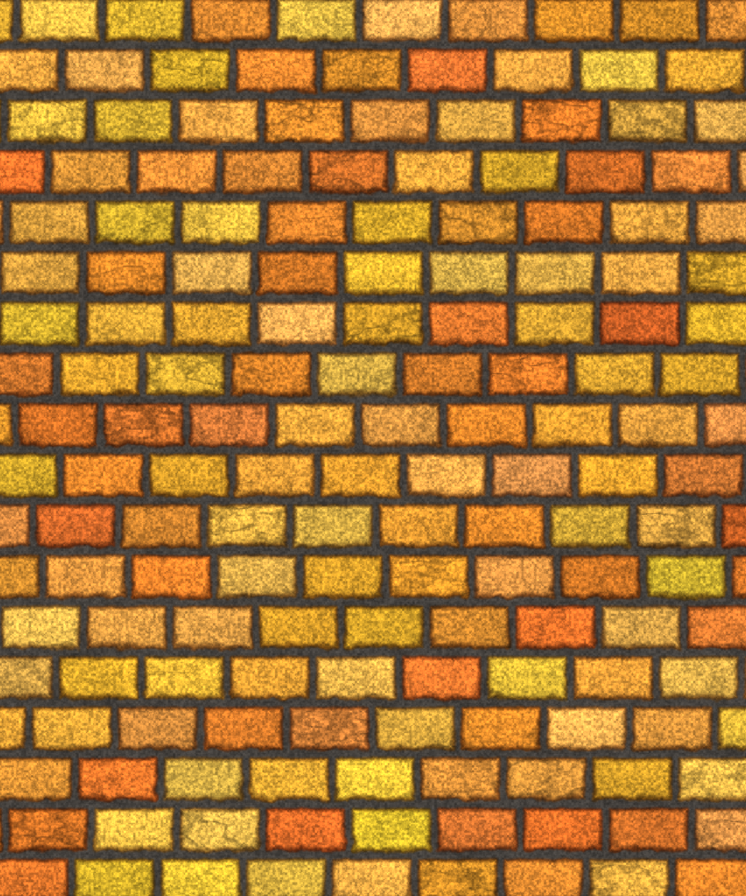
Reproduce this texture procedurally as a Shadertoy shader.

```glsl
// A wall of grainy red, orange and yellow bricks in dark grey mortar.
// Each row slides by a hashed amount; each brick is a noise-chipped rounded box
// with its own hashed tint, soft brown rims, a ragged lower edge and faint creases.

const float ROWS = 17.7;            // brick rows per canvas height
const float BRICK_ASPECT = 1.694;   // brick pitch: width over height
const float BASE_SHIFT = 0.19;      // part of the lowest row below the canvas
const vec2 HALF_SIZE = vec2(0.785, 0.425);
const float CORNER = 0.04;

const vec3 RED_CLAY = vec3(0.87, 0.40, 0.16);
const vec3 YELLOW_CLAY = vec3(0.87, 0.76, 0.18);
const vec3 PALE_CLAY = vec3(0.92, 0.71, 0.40);
const vec3 RIM_TINT = vec3(0.42, 0.34, 0.30);
const vec3 MORTAR = vec3(0.27, 0.255, 0.24);

float hash(vec2 p) {
    vec3 q = fract(p.xyx * vec3(0.1031, 0.1030, 0.0973));
    q += dot(q, q.yzx + 33.33);
    return fract((q.x + q.y) * q.z);
}

float noise(vec2 p) {
    vec2 i = floor(p), f = fract(p);
    f = f * f * (3.0 - 2.0 * f);
    float low = mix(hash(i), hash(i + vec2(1, 0)), f.x);
    float high = mix(hash(i + vec2(0, 1)), hash(i + vec2(1, 1)), f.x);
    return mix(low, high, f.y);
}

float fbm(vec2 p) {
    float sum = 0.0, weight = 0.5;
    for (int k = 0; k < 3; k++) {
        sum += weight * noise(p);
        p = p * 2.03 + 17.3;
        weight *= 0.5;
    }
    return sum / 0.875;
}

float roundedBox(vec2 p, vec2 halfSize, float radius) {
    vec2 d = abs(p) - halfSize + radius;
    return length(max(d, 0.0)) + min(max(d.x, d.y), 0.0) - radius;
}

// Neighbouring rows differ by roughly half a brick.
float rowShift(float row) {
    return fract(0.5 * row + 0.55 * hash(vec2(row, 7.0)));
}

vec3 brickTint(vec2 id) {
    vec3 tint = mix(RED_CLAY, YELLOW_CLAY, hash(id + 3.7));
    float pale = hash(id + 41.2);
    tint = mix(tint, PALE_CLAY, 0.65 * pale * pale);
    return tint * mix(0.92, 1.10, hash(id + 83.1));
}

// Dark folds running across the face of some bricks.
float crease(vec2 p, vec2 id) {
    float ridge = abs(fbm(p * vec2(1.6, 3.2) + id * 9.1) - 0.5);
    float strength = smoothstep(0.45, 1.0, hash(id + 19.4));
    return strength * (1.0 - smoothstep(0.0, 0.10, ridge));
}

void mainImage(out vec4 fragColor, in vec2 fragCoord) {
    vec2 uv = fragCoord / iResolution.y;
    vec2 wall = uv * ROWS + vec2(0.0, BASE_SHIFT);
    float pixel = ROWS / iResolution.y;

    // Brick index and position inside its cell, in row heights
    float row = floor(wall.y);
    float along = wall.x / BRICK_ASPECT + rowShift(row);
    vec2 id = vec2(floor(along), row) + 20.0;
    vec2 local = (vec2(fract(along), fract(wall.y)) - 0.5) * vec2(BRICK_ASPECT, 1.0);

    // Chipped outline, roughest along the bottom
    float lower = smoothstep(0.0, -0.4, local.y);
    float chips = fbm(wall * 4.5 + id * 5.3) - 0.5;
    float dist = roundedBox(local, HALF_SIZE, CORNER);
    dist += chips * mix(0.05, 0.13, lower);
    float face = 1.0 - smoothstep(-0.02 - pixel, 0.02 + pixel, dist);

    // Brown rim: thin on top, deep and scalloped below
    float scallop = noise(vec2(local.x * 6.0, 0.5) + id * 13.7);
    float rimWidth = 0.11 + lower * 0.09 * scallop;
    float inside = smoothstep(-0.01, rimWidth, -dist);

    // Fine sand grain and broad tone changes
    float grain = noise(uv * 360.0) - 0.5;
    float fineGrain = hash(floor(uv * 512.0)) - 0.5;
    float sand = 0.42 * grain + 0.16 * fineGrain;
    float tone = 0.22 * (fbm(wall * 2.2 + id * 3.1) - 0.5);

    vec3 brick = brickTint(id) * (1.0 + sand + tone);
    brick *= mix(RIM_TINT, vec3(1.0), inside);
    brick *= 1.0 - 0.25 * crease(local, id);
    brick *= 1.0 + 0.10 * local.y;

    vec3 mortar = MORTAR * (1.0 + 0.8 * sand + tone);
    fragColor = vec4(clamp(mix(mortar, brick, face), 0.0, 1.0), 1.0);
}
```
